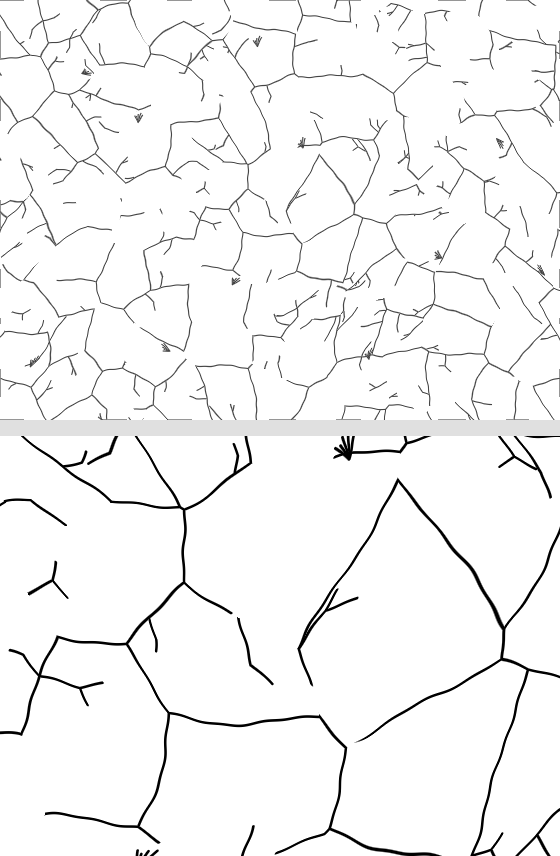
Top, the full canvas; bottom, a detail of the centre.
Write a Shadertoy shader that draws this texture.

```glsl
// Thin dark cracks on white: broken curved cells with loose twigs and small tufts.

const float TAU = 6.2831853;
const float CELLS = 8.5;            // crack cells per canvas height
const float TUFTS = 4.0;            // tuft sites per canvas height
const float LINE_WIDTH = 0.00174;   // in canvas heights
const float FAR = 9.0;
const vec3 PAPER = vec3(1.0);
const vec3 INK = vec3(0.0);

vec3 hash3(vec2 p) {
    vec3 v = fract(p.xyx * vec3(0.1031, 0.1030, 0.0973));
    v += dot(v, v.yxz + 33.33);
    return fract((v.xxy + v.yzz) * v.zyx);
}

vec2 direction(float angle) {
    return vec2(cos(angle), sin(angle));
}

float segment(vec2 p, vec2 a, vec2 b) {
    vec2 ab = b - a;
    float t = clamp(dot(p - a, ab) / dot(ab, ab), 0.0, 1.0);
    return length(p - a - ab * t);
}

// Layered sines bend the straight cell walls.
vec2 bend(vec2 p) {
    vec2 s = p.yx;
    return p + 0.022 * sin(s * vec2(7.0, 8.3) + vec2(0.4, 2.1))
             + 0.008 * sin(s * vec2(21.0, 18.0) + p * 5.0)
             + 0.0022 * sin(s * vec2(57.0, 64.0) + p * 13.0)
             + 0.0006 * sin(s * vec2(210.0, 190.0));
}

vec2 cellSite(vec2 id) {
    return id + 0.5 + 0.92 * (hash3(id + 40.0).xy - 0.5);
}

vec2 nearestCell(vec2 q) {
    vec2 best = floor(q);
    float bestDist = FAR;
    for (int y = -1; y <= 1; y++)
    for (int x = -1; x <= 1; x++) {
        vec2 id = floor(q) + vec2(x, y);
        float d = distance(q, cellSite(id));
        if (d < bestDist) { bestDist = d; best = id; }
    }
    return best;
}

// Wall between two sites; some walls are missing, some are cut short.
float wall(vec2 q, vec2 mid, vec2 normal, vec3 rnd) {
    if (rnd.x < 0.10) return FAR;
    float d = abs(dot(mid - q, normal));
    if (rnd.x > 0.45) return d;
    float along = dot(q - mid, direction(rnd.y * TAU));
    return length(vec2(d, max(0.0, (rnd.z - 0.5) * 0.5 - along)));
}

// Kinked twig, sometimes forked.
float twig(vec2 q, vec2 start, float angle, vec3 rnd) {
    float size = mix(0.12, 0.34, rnd.y);
    vec2 knee = start + size * direction(angle);
    float turn = (rnd.z - 0.5) * 1.8;
    float d = segment(q, start, knee);
    d = min(d, segment(q, knee, knee + 0.6 * size * direction(angle + turn)));
    if (fract(rnd.z * 7.0) < 0.35)
        d = min(d, segment(q, knee, knee + 0.12 * direction(angle - turn - 0.7)));
    return d;
}

float cracks(vec2 q) {
    vec2 own = nearestCell(q);
    vec2 a = cellSite(own);
    float d = FAR;
    for (int y = -2; y <= 2; y++)
    for (int x = -2; x <= 2; x++) {
        if (x == 0 && y == 0) continue;
        vec2 other = own + vec2(x, y);
        vec2 b = cellSite(other);
        vec2 mid = 0.5 * (a + b);
        d = min(d, wall(q, mid, normalize(b - a), hash3(own + other + 170.0)));
        vec3 rnd = hash3(own * 3.0 + other * 7.0 + 310.0);
        if (rnd.x < 0.27 && distance(a, b) < 1.6) {
            float inward = atan(a.y - b.y, a.x - b.x);
            d = min(d, twig(q, mid, inward + (rnd.y - 0.5) * 1.6, rnd));
        }
    }
    return d;
}

// Narrow fan of short hairs at scattered sites.
float tufts(vec2 q) {
    vec3 rnd = hash3(floor(q) + 90.0);
    if (rnd.z > 0.55) return FAR;
    vec2 root = 0.2 + 0.6 * rnd.xy;
    float d = FAR;
    for (int i = 0; i < 5; i++) {
        float k = float(i) - 2.0;
        vec2 hair = direction(rnd.z * 40.0 + k * 0.24) * (0.075 + 0.02 * sin(k * 5.0));
        d = min(d, segment(fract(q), root, root + hair));
    }
    return d;
}

// Sparse dashes along the canvas border.
float borderDashes(vec2 p, vec2 size) {
    vec2 edge = min(p, size - p);
    float s = edge.x < edge.y ? p.y + 3.0 : p.x;
    float on = sin(s * 31.0) + sin(s * 47.0 + 1.0);
    return on > 0.5 ? min(edge.x, edge.y) : FAR;
}

float stroke(float d, float pixel) {
    float edge = clamp((0.5 * LINE_WIDTH + 0.7 * pixel - d) / pixel, 0.0, 1.0);
    return edge * min(1.0, LINE_WIDTH / pixel);
}

void mainImage(out vec4 fragColor, in vec2 fragCoord) {
    float pixel = 1.0 / iResolution.y;
    vec2 p = fragCoord * pixel;
    vec2 bent = bend(p);
    float d = cracks(bent * CELLS) / CELLS;
    d = min(d, tufts(bent * TUFTS) / TUFTS);
    d = min(d, borderDashes(p, iResolution.xy * pixel));
    fragColor = vec4(mix(PAPER, INK, stroke(d, pixel)), 1.0);
}
```
